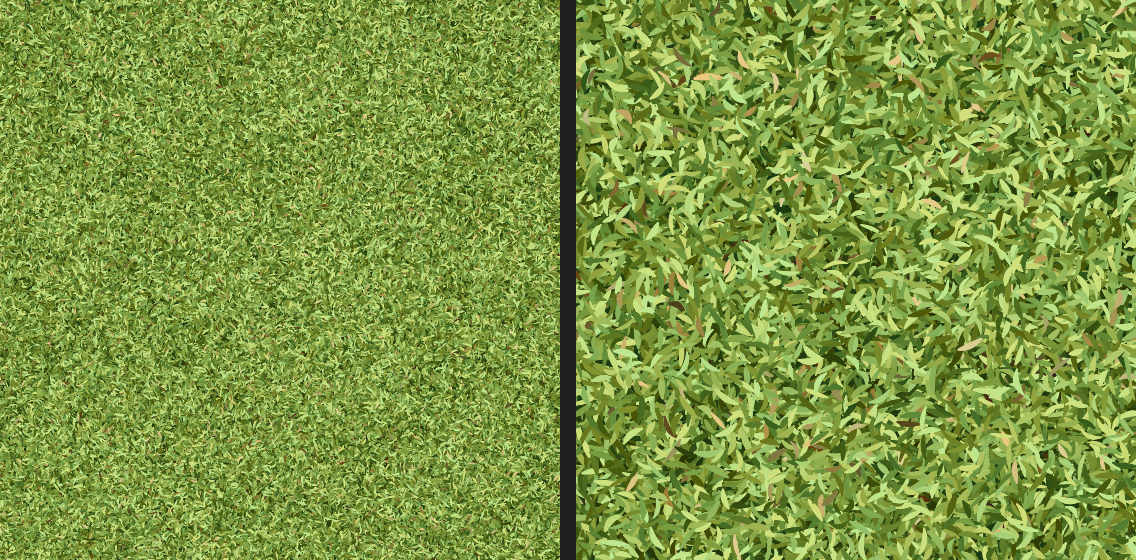
Left, the full canvas; right, a detail of the centre.
Give the GLSL for this texture, as a WebGL 2 fragment shader.

```glsl
#version 300 es
precision highp float;
precision highp int;

uniform vec2 u_resolution;
out vec4 fragColor;

// Sizes are fractions of the canvas height
const int LAYERS = 8;
const float CELL = 0.0088;
const float MIN_HALF_LENGTH = 0.0038;
const float MAX_HALF_LENGTH = 0.0078;
const float MIN_HALF_WIDTH = 0.0012;
const float MAX_HALF_WIDTH = 0.0021;
const float MAX_BEND = 0.0022;
const float PATCH_SIZE = 0.045;
const float PATCH_STRENGTH = 0.10;
const float DEPTH_STRENGTH = 0.26;
const float CONTRAST = 1.22;
const float HUE_JITTER = 0.09;
const float DRY_SHARE = 0.035;
const vec3 MEAN_GREEN = vec3(0.49, 0.61, 0.25);
const vec3 DRY_TINT = vec3(0.10, -0.09, 0.03);

const vec3 GREENS[6] = vec3[6](
    vec3(0.20, 0.29, 0.08), vec3(0.29, 0.39, 0.09), vec3(0.38, 0.49, 0.16),
    vec3(0.48, 0.60, 0.23), vec3(0.59, 0.71, 0.34), vec3(0.73, 0.84, 0.47));
// Middle of each green's share on the tone scale
const float TONES[6] = float[6](0.02, 0.095, 0.25, 0.485, 0.74, 0.93);

// Integer hash giving three values in 0..1
vec3 hash3(ivec3 key) {
    uvec3 v = uvec3(key) * 1664525u + 1013904223u;
    v.x += v.y * v.z;
    v.y += v.z * v.x;
    v.z += v.x * v.y;
    v ^= v >> 16u;
    v.x += v.y * v.z;
    v.y += v.z * v.x;
    v.z += v.x * v.y;
    return vec3(v >> 8u) / 16777216.0;
}

float valueNoise(vec2 p) {
    ivec2 i = ivec2(floor(p));
    vec2 f = fract(p);
    f = f * f * (3.0 - 2.0 * f);
    float bottom = mix(hash3(ivec3(i, 91)).x, hash3(ivec3(i + ivec2(1, 0), 91)).x, f.x);
    float top = mix(hash3(ivec3(i + ivec2(0, 1), 91)).x, hash3(ivec3(i + ivec2(1, 1), 91)).x, f.x);
    return mix(bottom, top, f.y);
}

vec3 grassColor(float tone) {
    vec3 color = GREENS[0];
    for (int i = 1; i < 6; i++) {
        float t = clamp((tone - TONES[i - 1]) / (TONES[i] - TONES[i - 1]), 0.0, 1.0);
        color = mix(color, GREENS[i], t);
    }
    return MEAN_GREEN + (color - MEAN_GREEN) * CONTRAST;
}

// Signed distance to a bent blade that narrows towards its ends
float bladeDistance(vec2 p, float angle, float halfLength, float halfWidth, float bend) {
    vec2 dir = vec2(cos(angle), sin(angle));
    vec2 q = vec2(dot(p, dir), dot(p, vec2(-dir.y, dir.x)));
    float along = clamp(q.x / halfLength, -1.0, 1.0);
    q.y -= bend * (along * along - 0.4);
    float taper = halfWidth * (1.0 - 0.6 * along * along);
    return length(vec2(q.x - along * halfLength, q.y)) - taper;
}

void main() {
    vec2 p = gl_FragCoord.xy / u_resolution.y;
    float pixel = 1.0 / u_resolution.y;
    float patchTone = (valueNoise(p / PATCH_SIZE) - 0.5) * PATCH_STRENGTH;
    vec3 color = GREENS[0];

    // Overlapping layers, from the shaded bottom to the lit top
    for (int layer = 0; layer < LAYERS; layer++) {
        float height = float(layer) / float(LAYERS - 1);
        vec2 grid = p / CELL + hash3(ivec3(7, 13, layer)).xy;
        ivec2 home = ivec2(floor(grid));

        for (int k = 0; k < 9; k++) {
            ivec2 cell = home + ivec2(k % 3, k / 3) - 1;
            vec3 place = hash3(ivec3(cell, layer));
            vec3 shape = hash3(ivec3(cell, layer + 32));
            vec3 tint = hash3(ivec3(cell, layer + 64));

            vec2 offset = (grid - vec2(cell) - place.xy) * CELL;
            float d = bladeDistance(offset, place.z * 3.14159,
                mix(MIN_HALF_LENGTH, MAX_HALF_LENGTH, shape.x),
                mix(MIN_HALF_WIDTH, MAX_HALF_WIDTH, shape.y),
                (shape.z - 0.5) * 2.0 * MAX_BEND);
            float cover = 1.0 - smoothstep(-0.5 * pixel, 0.5 * pixel, d);

            // Tone, yellow to blue-green shift, and a few dry blades
            float tone = tint.x + patchTone + DEPTH_STRENGTH * (height - 0.75);
            vec3 blade = grassColor(tone);
            blade += (tint.y - 0.5) * HUE_JITTER * vec3(1.0, -0.3, -1.0);
            blade += step(tint.z, DRY_SHARE) * DRY_TINT;
            color = mix(color, blade, cover);
        }
    }
    fragColor = vec4(clamp(color, 0.0, 1.0), 1.0);
}
```
